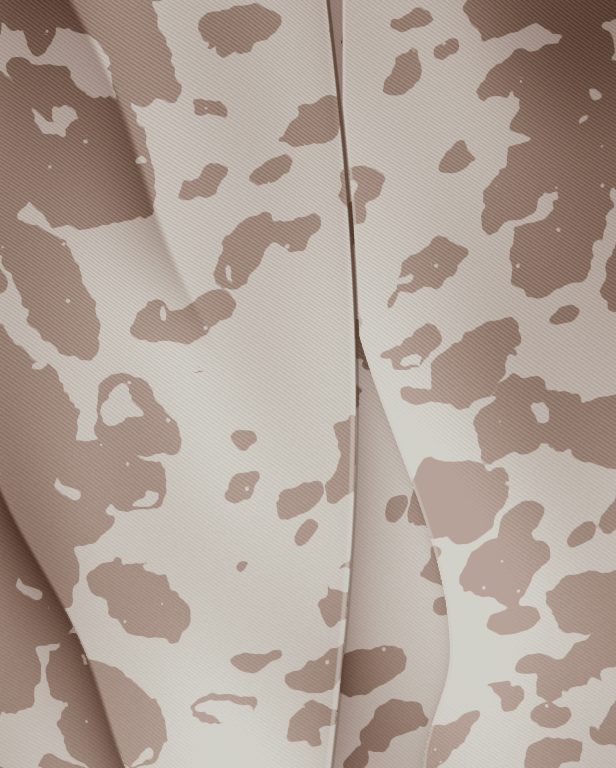
This texture is drawn by a Shadertoy shader. Its source:

```glsl
// Draped twill cloth printed with irregular brown hide patches on cream.
// Two sizes of jittered, noise-warped ellipses melt into patches; curved fold
// edges cut the cloth into panels and add shadow, fine diagonal ribs the weave.

#define CLOTH vec3(0.815, 0.805, 0.775)
#define PATCH vec3(0.700, 0.620, 0.580)
#define CLOTH_TINT vec3(1.0, 1.42, 1.52)
#define PATCH_TINT vec3(1.0, 1.30, 1.50)
#define CELL 0.104        // spacing of the large patches
#define PATCH_SIZE 0.42   // mean patch radius in cells
#define RAGGED 0.023      // warp of the patch outlines
#define RIBS 228.0        // twill ribs per canvas height
#define RIB_DIR vec2(0.57, 0.82)
#define RIB_DEPTH 0.14

float hash(vec2 p) {
    vec3 q = fract(p.xyx * vec3(0.1031, 0.1030, 0.0973));
    q += dot(q, q.yzx + 33.33);
    return fract((q.x + q.y) * q.z);
}

vec2 hash2(vec2 p) {
    return vec2(hash(p), hash(p + 57.3));
}

// Gradient noise, roughly -0.7 to 0.7
float noise(vec2 p) {
    vec2 cell = floor(p), f = fract(p);
    vec2 u = f * f * f * (f * (f * 6.0 - 15.0) + 10.0);
    vec4 corner;
    for (int i = 0; i < 4; i++) {
        vec2 o = vec2(i & 1, i >> 1);
        float a = 6.2832 * hash(cell + o + 200.0);
        corner[i] = dot(vec2(cos(a), sin(a)), f - o);
    }
    return mix(mix(corner.x, corner.y, u.x), mix(corner.z, corner.w, u.x), u.y);
}

float smoothMin(float a, float b, float k) {
    float h = max(k - abs(a - b), 0.0) / k;
    return min(a, b) - h * h * k * 0.25;
}

// Crowding of the print: heavy left side, broken right side, open middle
float crowding(vec2 p) {
    vec2 open = (p - vec2(0.31, 0.41)) / vec2(0.13, 0.19);
    float c = smoothstep(0.27, 0.08, p.x) + 0.66 * smoothstep(0.48, 0.74, p.x) + 0.14;
    return clamp(c + 0.5 * noise(p * 5.0 + 2.0) - 0.6 * exp(-dot(open, open)), 0.0, 1.0);
}

// Scattered ellipses, larger and closer where the print is crowded
float spots(vec2 w, vec2 shift, float cell, float sparse, float dense) {
    vec2 home = floor(w / cell);
    float d = 1.0;
    for (int j = -1; j <= 1; j++)
    for (int i = -1; i <= 1; i++) {
        vec2 id = home + vec2(i, j);
        vec2 rnd = hash2(id + 11.0);
        vec2 centre = (id + 0.15 + 0.7 * hash2(id + 91.0)) * cell;
        vec2 place = centre - shift;
        float crowd = crowding(place);
        if (rnd.x < mix(sparse, dense, crowd)) continue;
        float size = cell * (PATCH_SIZE + 0.28 * (rnd.y - 0.5) + 0.30 * (crowd - 0.5));
        float angle = mix(-0.95, 0.5, smoothstep(0.12, 0.32, place.x));
        angle += hash(id + 31.0) - 0.5;
        float c = cos(angle), s = sin(angle);
        vec2 q = mat2(c, -s, s, c) * (w - centre);
        d = smoothMin(d, (length(q / vec2(1.35, 0.74)) - size) * 0.85, 0.009);
    }
    return d;
}

// Signed distance to the printed patches; shift moves the print per panel
float patches(vec2 pos, vec2 shift) {
    vec2 p = pos + shift;
    vec2 warp = vec2(noise(p * 17.0), noise(p * 17.0 + 41.0));
    warp += 0.42 * vec2(noise(p * 43.0), noise(p * 43.0 + 83.0));
    warp += 0.13 * vec2(noise(p * 105.0), noise(p * 105.0 + 19.0));
    vec2 w = p + RAGGED * warp;
    float d = spots(w, shift, CELL, 0.46, 0.04);
    vec2 fine = p + 0.5 * RAGGED * warp + 5.0;
    d = smoothMin(d, spots(fine, shift + 5.0, CELL * 0.42, 0.93, 0.84), 0.006);
    // Unprinted gaps and a few small specks
    d = max(d, (noise(p * vec2(14.0, 18.0) + 7.0 + warp * 0.4) - 0.43) * 0.06);
    vec2 speckCell = floor(p / 0.026);
    vec2 speck = (speckCell + 0.25 + 0.5 * hash2(speckCell + 5.0)) * 0.026;
    float speckSize = 0.0032 * (hash(speckCell + 23.0) - 0.92) / 0.08;
    return max(d, speckSize - length(p - speck + 0.2 * RAGGED * warp));
}

// Shadow that starts sharply at d = 0 and fades over width
float foldShadow(float d, float width, float blur) {
    return smoothstep(-blur, blur, d) * exp(-max(d, 0.0) / width);
}

void mainImage(out vec4 fragColor, in vec2 fragCoord) {
    vec2 pos = fragCoord / iResolution.y;
    pos.x += 0.4 - 0.5 * iResolution.x / iResolution.y;
    float aa = max(0.8 / iResolution.y, 0.0012);
    float t = 1.0 - pos.y;

    // Fold lines as horizontal distances
    float seam = 0.425 + 0.038 * sin(3.0 * t);
    float flap = 0.445 + 0.14 * smoothstep(0.3, 0.85, t) - 0.035 * smoothstep(0.85, 1.0, t);
    float dSeam = pos.x - seam;
    float dFlap = pos.x - max(flap, seam + 0.005);
    float dUpper = 0.09 + 0.42 * t + 0.008 * sin(t * 14.0) - pos.x;
    float dLower = 0.17 - 0.45 * pos.y + 0.008 * sin(t * 17.0) - pos.x;
    float upperFade = 1.0 - smoothstep(0.28, 0.48, t);
    float inStrip = smoothstep(-aa, aa, dSeam) * smoothstep(aa, -aa, dFlap);

    // Each panel shows another part of the print
    vec2 shift = vec2(3.1, 2.4);
    if (dFlap > 0.0) shift += vec2(0.37, 0.21);
    else if (dSeam > 0.0) shift += vec2(0.71, 0.53);
    else if (dLower > 0.0) shift += vec2(0.05, 0.13);
    float d = clamp(patches(pos, shift), -0.02, 0.02);
    float print = smoothstep(0.7, -0.7, d / max(fwidth(d), 0.0005));

    // Broad drape, then the shadows of the folds
    float shade = mix(0.05, 0.36, smoothstep(0.3, 0.9, pos.y));
    shade += 0.46 * noise(vec2(pos.x * 5.0 + pos.y * 2.0, pos.y * 2.2) + 3.0);
    shade += 0.34 * smoothstep(0.60, 0.88, pos.x + 0.12 * pos.y);
    shade += 0.65 * smoothstep(0.25, 0.0, length(pos - vec2(0.82, 1.02)));
    shade += 0.32 * smoothstep(0.14, 0.0, pos.x);
    shade += 0.75 * upperFade * foldShadow(dUpper, 0.07, 0.006);
    shade += 0.95 * foldShadow(dLower, 0.04, 0.004);
    shade += inStrip * (0.32 + 0.65 * exp(-max(dSeam, 0.0) / 0.03));
    shade += 0.25 * foldShadow(-dFlap, 0.008, aa) * step(0.0, dSeam);
    shade += 0.15 * foldShadow(-dSeam - 0.006, 0.03, 0.004);

    // Twill ribs bend with the drape and fade towards the bottom
    float bend = 0.02 * noise(pos * vec2(4.0, 2.5) + 9.0);
    float rib = sin(6.2832 * RIBS * (dot(pos, RIB_DIR) + bend));
    shade += RIB_DEPTH * rib * mix(0.35, 1.0, smoothstep(0.15, 0.7, pos.y));
    shade += 0.06 * (hash(floor(pos * 512.0)) - 0.5);
    shade = clamp(shade, -0.05, 1.35);

    vec3 cloth = CLOTH * pow(vec3(1.0 - 0.23 * shade), CLOTH_TINT);
    vec3 brown = PATCH * pow(vec3(1.0 - 0.41 * shade), PATCH_TINT);
    vec3 color = mix(cloth, brown, print);

    // Dark seam gap and pale hem edges
    float gap = smoothstep(0.0035, 0.001, abs(dSeam - 0.001)) * mix(0.25, 0.75, smoothstep(0.6, 0.35, t));
    color = mix(color, vec3(0.32, 0.23, 0.17), gap);
    float hem = smoothstep(0.003, 0.0008, abs(dFlap - 0.002));
    hem = max(hem, smoothstep(0.004, 0.001, abs(dSeam + 0.005)) * smoothstep(0.3, 0.6, t));
    color = mix(color, CLOTH * 0.98, 0.5 * hem);
    fragColor = vec4(color, 1.0);
}
```
